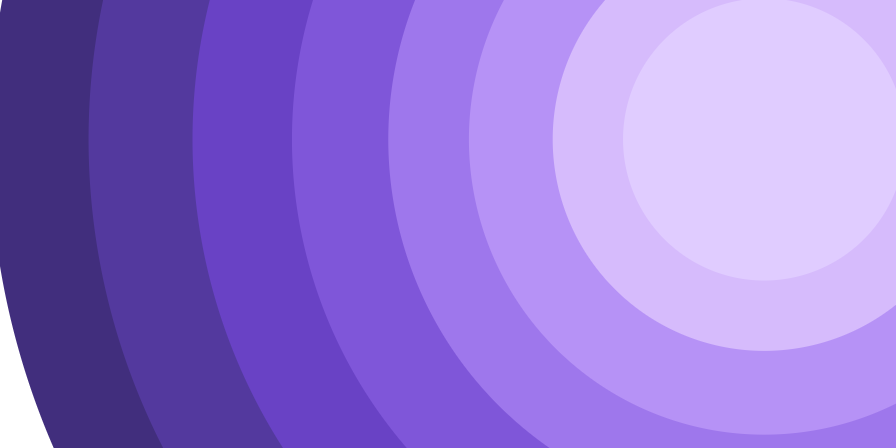
A WebGL 1 fragment shader for this background:

```glsl
precision highp float;
// Concentric purple discs, from deep indigo at the rim to pale lilac at the core.
// Each disc is a circle distance function, painted from the largest to the
// smallest over white; all lengths are in units of the canvas height.

uniform vec2 u_resolution;

#define CENTER vec2(1.7057, 0.6888)
#define EDGE_PIXELS 1.0
#define BACKDROP vec3(1.0)
#define INDIGO vec3(0.255, 0.180, 0.490)
#define DEEP_PURPLE vec3(0.325, 0.224, 0.620)
#define ROYAL_PURPLE vec3(0.410, 0.257, 0.773)
#define VIOLET vec3(0.498, 0.337, 0.851)
#define AMETHYST vec3(0.620, 0.467, 0.925)
#define LAVENDER vec3(0.714, 0.573, 0.965)
#define LILAC vec3(0.839, 0.733, 0.988)
#define PALE_LILAC vec3(0.878, 0.800, 1.0)

// Paints a disc over the base colour, with an edge about one pixel wide.
vec3 paintDisc(vec3 base, vec3 tint, float dist, float radius) {
  float coverage = (radius - dist) * u_resolution.y / EDGE_PIXELS + 0.5;
  return mix(base, tint, clamp(coverage, 0.0, 1.0));
}

void main() {
  vec2 position = gl_FragCoord.xy / u_resolution.y;
  float dist = length(position - CENTER);

  // Dark outer bands
  vec3 color = paintDisc(BACKDROP, INDIGO, dist, 1.729);
  color = paintDisc(color, DEEP_PURPLE, dist, 1.508);
  color = paintDisc(color, ROYAL_PURPLE, dist, 1.276);
  color = paintDisc(color, VIOLET, dist, 1.054);

  // Light inner bands and core
  color = paintDisc(color, AMETHYST, dist, 0.839);
  color = paintDisc(color, LAVENDER, dist, 0.659);
  color = paintDisc(color, LILAC, dist, 0.472);
  color = paintDisc(color, PALE_LILAC, dist, 0.315);

  gl_FragColor = vec4(color, 1.0);
}
```
